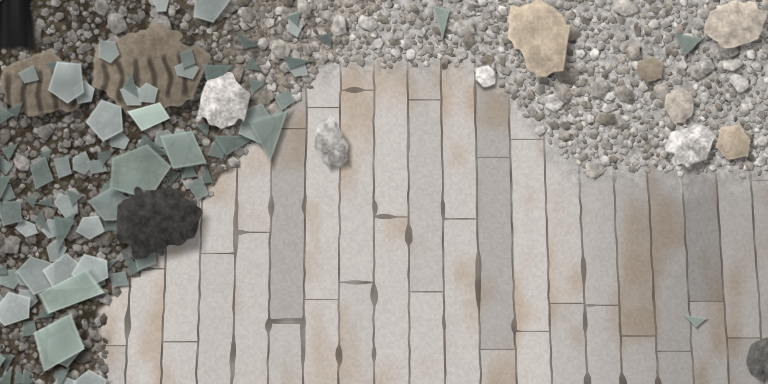
A Shadertoy shader for this texture:

```glsl
vec3 col;
vec2 p;

float hash(vec2 s) {
  vec3 q = fract(vec3(s.xyx) * .1031);
  q += dot(q, q.yzx + 33.33);
  return fract((q.x + q.y) * q.z);
}

float noise(vec2 s) {
  vec2 i = floor(s), f = fract(s);
  f *= f * (3. - 2. * f);
  return mix(mix(hash(i), hash(i + vec2(1, 0)), f.x),
             mix(hash(i + vec2(0, 1)), hash(i + 1.), f.x), f.y);
}

float fbm(vec2 s) {
  return .6 * noise(s) + .4 * noise(s * 2.7 + 7.);
}

// Irregular convex polygon of about unit radius
float polygon(vec2 q, int sides, float seed) {
  float d = -9., n = float(sides);
  for (int i = 0; i < sides; i++) {
    float h = hash(vec2(float(i), seed));
    float a = 1.5708 + (6.2832 * float(i) + 1.6 * (h - .5)) / n;
    d = max(d, dot(q, vec2(cos(a), sin(a))) - cos(3.1416 / n) * (.85 + .3 * h));
  }
  return d;
}

// One fragment with its cast shadow; rough 0 is glass, 1 is stone
void piece(vec2 c, vec2 r, float angle, int sides, vec3 tint, float rough) {
  vec2 v = p - c;
  if (length(v) > 1.9 * max(r.x, r.y)) return;
  float seed = floor(dot(c, vec2(311, 173))), cs = cos(angle), sn = sin(angle);
  float size = min(r.x, r.y), px = 1. / iResolution.y;
  mat2 turn = mat2(cs, -sn, sn, cs);
  vec2 q = turn * v / r + rough * .3 * (noise(p * 45.) - .5);
  float d = polygon(q, sides, seed);
  if (rough > .5) d = mix(d, length(q) - .95, .35);
  float shadow = polygon(turn * (v + size * vec2(-.16, .2)) / r, sides, seed);
  col *= 1. - .42 * smoothstep(.2, -.15, shadow);
  float stone = .22 * dot(v / r, vec2(-.5, .7)) + .6 * (fbm(p * 65. + seed) - .5);
  float glass = .14 * smoothstep(-.13, -.02, d) + .25 * (noise(p * 18. + seed) - .5);
  col = mix(col, tint * (1. + mix(glass, stone, rough)),
            smoothstep(px, -px, d * size) * mix(.84, 1., rough));
}

void pane(float x, float y, float w, float h, int sides, float light) {
  piece(vec2(x, y), vec2(w, h), sides == 3 ? 0. : .4, sides, vec3(.54, .59, .56) * light, 0.);
}

void rock(float x, float y, float w, float h, float warmth, float light) {
  vec3 tint = mix(vec3(.82, .8, .78), vec3(.74, .68, .6), warmth);
  piece(vec2(x, y), vec2(w, h), .3, 6, tint * light, 1. - .5 * warmth);
}

float leftHeap(vec2 s) { return .25 + .92 * max(s.y - .2, 0.) - s.x; }
float topHeap(vec2 s) { return s.y - .85 + .28 * smoothstep(1.2, 1.55, s.x); }

// Random fragments, one per grid cell, kept inside the heaps
void scatter(float cells, float density, bool glass) {
  for (int n = 0; n < 9; n++) {
    vec2 id = floor(p * cells) + vec2(n % 3, n / 3) - 1., key = id + cells * 3. + 50.;
    float a = hash(key), b = hash(key + 17.), chance = density;
    vec2 c = (id + vec2(a, b)) / cells;
    float heap = leftHeap(c);
    if (glass) chance *= c.y > .65 ? .4 : 1.;
    else heap = max(heap, topHeap(c)) + .03 * a;
    if (heap < 0. || hash(key + 41.) > chance) continue;
    vec3 stone = mix(vec3(.5, .47, .43), vec3(.78, .76, .74), b) * mix(.72, 1., smoothstep(.3, .9, c.x));
    vec3 shard = mix(vec3(.42, .47, .45), vec3(.72, .75, .74), b * b);
    piece(c, vec2(.35 + .3 * a, .3 + .25 * b) / cells, a * 6.28,
          glass ? 3 + int(b * 3.) : 5, glass ? shard : stone, glass ? 0. : 1.);
  }
}

vec3 planks() {
  float joints[20] = float[](.1, .3, .11, .34, .395, .165, .22, .265, .435, .24,
                             .43, .09, .137, .21, .205, .125, .085, .215, .12, .53);
  float u = (p.x - .974) / (1. + .07 * (.4 - p.y)) / .09 + .04 * (noise(p * 35.) - .5);
  int k = clamp(int(floor(u)) + 8, 0, 19);
  float rise = p.y - joints[k];
  float tone = .95 + .07 * hash(vec2(k, rise > 0.));
  if (rise > 0. && k % 6 == 5) tone = .88;
  vec3 c = vec3(.795, .772, .752) * tone * (1. - .17 * smoothstep(1.4, 1.8, p.x));
  float stain = fbm(p * vec2(9, 5) + float(k) * 4.);
  c *= mix(vec3(1), vec3(.93, .88, .82), smoothstep(.45, .85, stain));
  c *= .95 + .1 * (fbm(p * 150.) - .1);
  // Seams, with earth gathered along them
  float across = min(fract(u), 1. - fract(u)) * .09;
  float along = abs(mod(rise + .25, .5) - .25);
  float width = .0012 + .007 * smoothstep(.73, .95, noise(p * 13.));
  float seam = smoothstep(width + .003, width, min(across, along + .001));
  return mix(c, vec3(.34, .31, .28), seam * (.4 + .45 * noise(p * 24.)));
}

void mainImage(out vec4 fragColor, in vec2 fragCoord) {
  p = fragCoord / iResolution.y;
  float fray = .09 * (fbm(p * 14.) - .5);
  col = planks();
  // Dust and soil below the rubble
  vec3 dust = vec3(.69, .675, .66) * (.75 + .5 * fbm(p * 85.));
  col = mix(col, dust, .9 * smoothstep(-.1, .03, topHeap(p) + fray));
  vec3 soil = mix(vec3(.27, .24, .2), vec3(.62, .59, .56), smoothstep(.35, .95, p.x));
  col = mix(col, soil * (.55 + .9 * fbm(p * 60.)), smoothstep(-.015, .015, leftHeap(p) + fray));
  scatter(62., .8, false);
  scatter(36., .55, false);
  scatter(19., .27, false);
  // Broken ribbed bricks and charred timber
  rock(.11, .77, .12, .09, 1., .7);
  rock(.39, .81, .17, .12, 1., .7);
  float slots = max(0., sin(p.x * 150. + 12. * p.y + 3. * noise(p * 20.)));
  float ribs = smoothstep(.065, .045, abs(p.y - .75 - .12 * p.x)) * smoothstep(.53, .48, p.x);
  col *= 1. - .4 * slots * ribs;
  vec3 timber = vec3(.12) * (.6 + .8 * noise(p * vec2(90, 8)));
  col = mix(col, timber, smoothstep(.01, -.01, max(p.x - .09, .87 - p.y) + fray * .3));
  scatter(17., .72, true);
  scatter(10., .5, true);
  // Large panes
  pane(.355, .55, .09, .075, 5, 1.);
  pane(.475, .61, .06, .075, 4, 1.13);
  pane(.7, .655, .052, .078, 3, .95);
  pane(.18, .235, .1, .045, 4, 1.25);
  pane(.15, .11, .085, .065, 4, 1.15);
  pane(1.15, .96, .03, .045, 3, 1.1);
  pane(1.79, .89, .05, .04, 3, .9);
  pane(1.815, .165, .03, .022, 3, 1.);
  // Large stones
  rock(.585, .735, .075, .078, 0., .95);
  pane(.39, .7, .052, .04, 4, 1.55);
  rock(.41, .43, .115, .098, 0., .3);
  rock(.86, .625, .045, .07, 0., .84);
  rock(1.405, .905, .085, .12, 1., 1.05);
  rock(1.265, .8, .03, .034, 0., 1.03);
  rock(1.915, .935, .085, .065, .6, 1.);
  rock(1.795, .625, .066, .058, 0., 1.);
  rock(1.91, .63, .05, .058, 1., 1.);
  rock(1.77, .725, .042, .046, .5, .95);
  rock(1.69, .82, .036, .036, 1., .8);
  rock(1.99, .06, .05, .055, 0., .46);
  fragColor = vec4(clamp(col, 0., 1.), 1);
}
```
